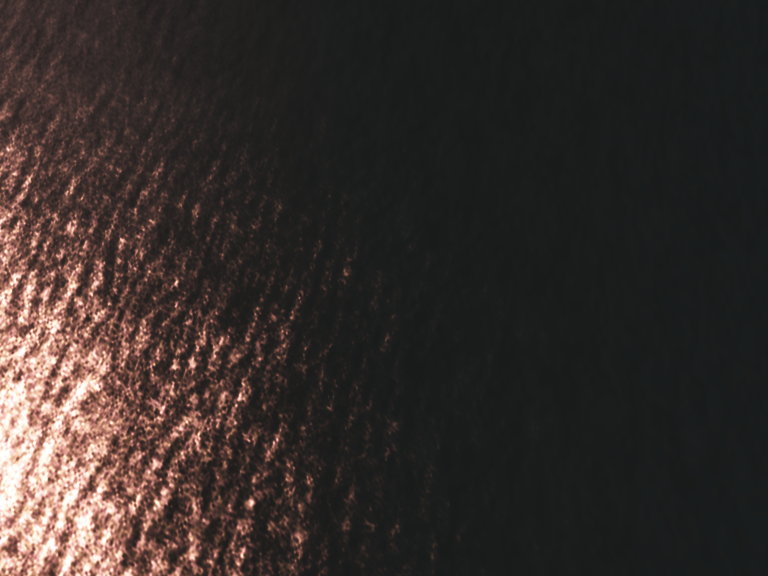
Reproduce this texture procedurally as a Shadertoy shader.

```glsl
// Dark water at dusk, with a warm sun glitter spilling in from the left edge.
// Slanted wave crests, ripples and grain modulate the logarithm of a radial
// glow, so light merges near its core and breaks into sparse glints far out.

const vec2  GLOW_CENTER   = vec2(-0.04, 0.24);
const float GLOW_SQUASH   = 0.77;   // vertical stretch of the glow
const float GLOW_SHEAR    = 0.27;   // leans the glow to the lower right
const float GLOW_PEAK     = 1.95;   // log energy at the core
const float GLOW_FALLOFF  = 10.6;   // log energy lost with distance
const float GLOW_POWER    = 1.25;   // shape of that loss
const float WAVE_ANGLE    = 1.05;   // direction of the crests, in radians
const float WAVE_BEND     = 0.30;   // crests turn upright toward the right
const float PERSPECTIVE   = 0.22;   // waves grow finer toward the top
const float CREST_FREQ    = 165.0;
const float CREST_WANDER  = 6.0;    // phase drift that breaks up the crests
const vec2  SWELL_FREQ    = vec2(42.0, 12.0);  // across, along the crests
const vec2  RIPPLE_FREQ   = vec2(100.0, 45.0);
const vec2  GRAIN_FREQ    = vec2(215.0, 150.0);
const mat2  GRAIN_TURN    = mat2(0.87, 0.49, -0.49, 0.87);
const vec3  WATER_LEFT    = vec3(0.104, 0.109, 0.106);
const vec3  WATER_RIGHT   = vec3(0.100, 0.111, 0.110);
const vec3  ROSE_LIGHT    = vec3(1.0, 0.42, 0.38);
const vec3  AMBER_LIGHT   = vec3(1.0, 0.49, 0.32);
const vec3  HAZE_COLOR    = vec3(0.140, 0.082, 0.078);
const vec2  HAZE_CENTER   = vec2(-0.06, 0.84);

float hash(vec2 p) {
    return fract(sin(dot(p, vec2(127.1, 311.7))) * 43758.5453);
}

// Smooth value noise, centred on zero
float noise(vec2 p) {
    vec2 cell = floor(p);
    vec2 f = fract(p);
    f = f * f * (3.0 - 2.0 * f);
    float low  = mix(hash(cell), hash(cell + vec2(1.0, 0.0)), f.x);
    float high = mix(hash(cell + vec2(0.0, 1.0)), hash(cell + 1.0), f.x);
    return mix(low, high, f.y) - 0.5;
}

// Coordinates across and along the gently bent wave crests
vec2 waveSpace(vec2 p) {
    vec2 q = p * (1.0 + PERSPECTIVE * p.y);
    q += 0.012 * vec2(noise(p * 6.0), noise(p * 6.0 + 31.0));
    q += 0.005 * vec2(noise(p * 24.0 + 7.0), noise(p * 24.0 + 53.0));
    vec2 along = vec2(cos(WAVE_ANGLE), sin(WAVE_ANGLE));
    float across = dot(q, vec2(along.y, -along.x)) + WAVE_BEND * p.x * p.y;
    return vec2(across, dot(q, along));
}

// Distance from the core of the sun reflection
float glowDistance(vec2 p) {
    vec2 d = p - GLOW_CENTER;
    d.x += GLOW_SHEAR * d.y;
    d.y *= GLOW_SQUASH;
    return length(d);
}

void mainImage(out vec4 fragColor, in vec2 fragCoord) {
    vec2 p = fragCoord / iResolution.y;
    float aspect = iResolution.x / iResolution.y;
    vec2 w = waveSpace(p);

    // Wave relief from long crests to fine sparkle
    float wander = CREST_WANDER * noise(w * vec2(15.0, 7.0) + 11.0);
    float crest  = sin(w.x * CREST_FREQ + wander);
    float swell  = noise(w * SWELL_FREQ);
    float ripple = noise(w * RIPPLE_FREQ + 17.0);
    float grain  = noise(w * GRAIN_FREQ + 43.0)
                 + 0.7 * noise(GRAIN_TURN * w * GRAIN_FREQ.yx + 29.0);
    float relief = 0.52 * crest + 1.4 * swell + 1.9 * ripple + 1.9 * grain;

    // Log energy: contrast rises away from the core, calms toward the top
    float dist = glowDistance(p);
    float patches = 0.6 * noise(p * vec2(4.0, 7.0) + 3.0);
    float contrast = 0.85 + 1.1 * dist;
    contrast *= mix(1.0, 0.6, smoothstep(0.6, 0.95, p.y));
    float energy = exp(GLOW_PEAK - GLOW_FALLOFF * pow(dist, GLOW_POWER)
                       + patches * smoothstep(0.1, 0.4, dist)
                       + contrast * relief);

    // Water body and faint warm haze
    vec3 color = mix(WATER_LEFT, WATER_RIGHT, p.x / aspect);
    color *= 1.0 + 0.06 * swell + 0.08 * ripple;
    vec2 h = (p - HAZE_CENTER) * vec2(2.7, 2.0);
    color += HAZE_COLOR * exp(-dot(h, h)) * (1.0 + 0.2 * relief);

    // Exposure curve turns rose light to white as it saturates
    vec3 light = mix(ROSE_LIGHT, AMBER_LIGHT, noise(w * 130.0 + 71.0) + 0.5);
    color = 1.0 - (1.0 - color) * exp(-energy * light);

    fragColor = vec4(clamp(color, 0.0, 1.0), 1.0);
}
```
